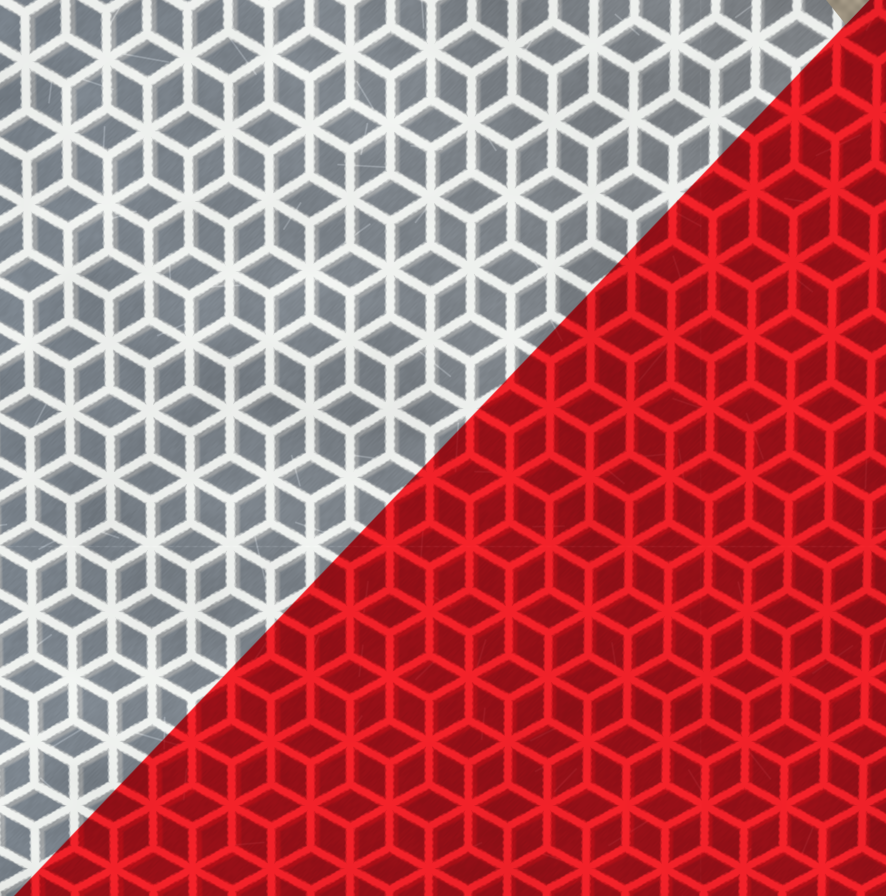
This pattern is drawn by a WebGL 1 fragment shader. Its source:

```glsl
precision highp float;
// Reflective sheeting: a rhombille (tumbling block) grid of raised ribs, split
// by a diagonal into grey and red halves. Each hexagonal lattice cell draws six
// spokes; a shifted copy of the grid gives depth, and noise adds wear.
uniform vec2 u_resolution;

const float PITCH = 0.0889;                 // rib star spacing, in canvas heights
const float ROWS_PER_UNIT = 13.4;
const float ROW_STEP = 0.8660254;
const vec2 LATTICE_ORIGIN = vec2(0.3906, 0.3919);

const vec3 WHITE_RIB = vec3(0.93, 0.94, 0.93);
const vec3 GREY_BAND = vec3(0.63, 0.64, 0.645);
const vec3 GREY_FACE = vec3(0.485, 0.50, 0.515);
const vec3 RED_RIB = vec3(0.94, 0.13, 0.16);
const vec3 RED_BAND = vec3(0.69, 0.06, 0.09);
const vec3 RED_FACE = vec3(0.57, 0.06, 0.09);
const vec3 BACKING = vec3(0.60, 0.56, 0.49);

float hash(vec2 p) {
  vec3 q = fract(vec3(p.xyx) * 0.1031);
  q += dot(q, q.yzx + 33.33);
  return fract((q.x + q.y) * q.z);
}

float noise(vec2 p) {
  vec2 i = floor(p), f = fract(p);
  f = f * f * (3.0 - 2.0 * f);
  return mix(mix(hash(i), hash(i + vec2(1.0, 0.0)), f.x),
             mix(hash(i + vec2(0.0, 1.0)), hash(i + vec2(1.0)), f.x), f.y);
}

// Canvas position to lattice units, with slight perspective and skew upward.
vec2 toLattice(vec2 p) {
  vec2 d = p - LATTICE_ORIGIN;
  float rise = max(d.y, 0.0);
  float row = (d.y - 0.05 * rise * d.x) * ROWS_PER_UNIT * (1.0 - 0.09 * d.y);
  return vec2(d.x / (PITCH * (1.0 + 0.034 * d.y)) + 0.5, row * ROW_STEP);
}

// Offset from the nearest star of the triangular lattice.
vec2 starOffset(vec2 q) {
  vec2 size = vec2(1.0, 2.0 * ROW_STEP);
  vec2 a = mod(q + 0.5 * size, size) - 0.5 * size;
  vec2 b = mod(q, size) - 0.5 * size;
  return dot(a, a) < dot(b, b) ? a : b;
}

// Distance to the nearest of the six spokes.
float ribDistance(vec2 q) {
  vec2 s = starOffset(q);
  vec2 n = vec2(0.5, ROW_STEP);
  return min(abs(s.x), min(abs(dot(s, n)), abs(dot(s, n * vec2(1.0, -1.0)))));
}

float stroke(float dist, float halfWidth, float soft) {
  return 1.0 - smoothstep(halfWidth - soft, halfWidth + soft, dist);
}

// Sparse short scratches, at most one in each cell.
float scratches(vec2 p, float cells, float px) {
  vec2 id = floor(p * cells);
  vec2 f = fract(p * cells) - 0.5;
  float angle = 6.2832 * hash(id + 7.0);
  vec2 dir = vec2(cos(angle), sin(angle));
  f -= 0.4 * (vec2(hash(id + 3.0), hash(id + 19.0)) - 0.5);
  float along = clamp(dot(f, dir), -0.24, 0.24);
  float line = stroke(length(f - dir * along), 0.0009 * cells, px * cells);
  return line * step(0.72, hash(id + 41.0));
}

// Thin dotted seam along one axis.
float seam(float across, float along, float px) {
  float dots = 0.5 + 0.5 * sin(along * 700.0);
  return stroke(abs(across), 0.0007, px) * (0.35 + 0.65 * dots);
}

void main() {
  vec2 p = gl_FragCoord.xy / u_resolution.y;
  float px = 1.0 / u_resolution.y;
  float soft = px / PITCH + 0.008;
  vec2 q = toLattice(p);

  // Diagonal split: positive on the red side.
  float split = (p.x - 0.0156 - 0.9544 * p.y) * 0.723;
  float red = smoothstep(-px, px, split);

  // Ribs with finely serrated edges.
  float teeth = 0.006 * sin(q.x * 70.0) * sin(q.y * 70.0);
  float ribs = stroke(ribDistance(q) + teeth, mix(0.058, 0.052, red), soft);

  // Soft inner band, shifted by the depth of the clear layer.
  vec2 shift = vec2(mix(0.055, 0.025, p.x), -0.025);
  float band = stroke(ribDistance(q - shift), 0.070, 0.025);

  // Mottled faces with fine brushed grain.
  float mottle = noise(p * 9.0) - 0.5 + 0.5 * (noise(p * 38.0) - 0.5);
  float grain = noise(vec2(p.x + p.y, p.x - p.y) * vec2(90.0, 420.0)) - 0.5;
  float faceTone = 1.0 + mix(0.12, 0.08, red) * mottle + 0.06 * grain;
  vec3 face = mix(GREY_FACE + vec3(-0.02, 0.0, 0.02) * (1.0 - p.x), RED_FACE, red);
  vec3 color = mix(face, mix(GREY_BAND, RED_BAND, red), band * 0.9) * faceTone;

  // Scuffs, seams and ribs.
  float scuff = scratches(p, 9.0, px) + scratches(p + 3.7, 14.0, px);
  color += scuff * mix(0.12, 0.04, red);
  vec3 rib = mix(WHITE_RIB, RED_RIB, red) * (1.0 + 0.04 * mottle);
  color = mix(color, rib, ribs);
  float seams = seam(p.y - 0.390, p.x, px) + 0.5 * seam(p.x - 0.782, p.y, px);
  color += seams * mix(0.07, 0.05, red) * (1.0 - ribs * 0.7);

  // Bare backing beyond the trimmed upper right corner of the grey half.
  float trim = p.x - 0.922 - 0.8 * (1.0 - p.y);
  float bare = smoothstep(-px, px, trim) * (1.0 - red);
  color = mix(color, BACKING * (0.9 + 0.25 * noise(p * 120.0)), bare);

  gl_FragColor = vec4(clamp(color, 0.0, 1.0), 1.0);
}
```
